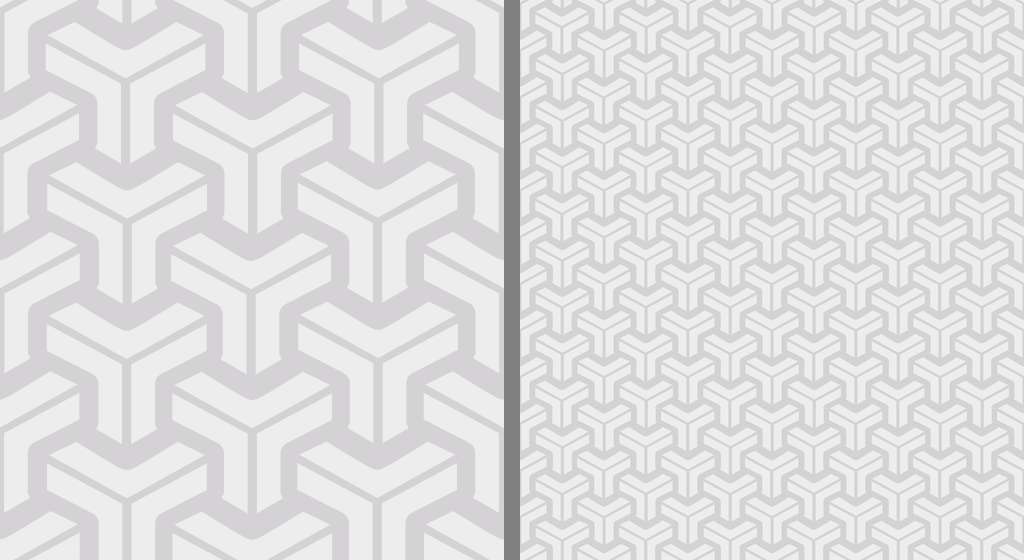
Left: one tile. Right: repeated 3 by 3.
A WebGL 2 fragment shader for this pattern:

```glsl
#version 300 es
precision highp float;
// Draws a seamless lattice of pale three-armed folded bars on a grey ground.

uniform vec2 u_resolution;
out vec4 fragColor;

const vec2 REPEATS = vec2(2.0, 4.0);    // cells across and down, two bars per cell
const vec2 CELL = vec2(517.5, 288.0);   // cell size in design units
const vec2 ORIGIN = vec2(0.0, 0.94);    // lattice phase in cells
const vec2 WOBBLE = vec2(5.0, 4.0);     // hand-placed drift of each bar
const vec3 GROUND = vec3(0.835, 0.824, 0.838);
const vec3 BAR = vec3(0.931, 0.931, 0.931);

vec2 hash22(vec2 p) {
    vec3 h = fract(p.xyx * vec3(0.1031, 0.1030, 0.0973));
    h += dot(h, h.yzx + 33.33);
    return fract((h.xx + h.yz) * h.zy);
}

// Signed distance to the line y = base + slope * x, negative below it
float lineDist(vec2 p, float base, float slope) {
    return (p.y - base - slope * p.x) * inversesqrt(1.0 + slope * slope);
}

float smoothMin(float a, float b, float k) {
    float h = max(k - abs(a - b), 0.0) / k;
    return min(a, b) - 0.25 * h * h * k;
}

// Upper face: a V band with a soft notch and slanted tips
float chevron(vec2 p) {
    vec2 soft = vec2(sqrt(p.x * p.x + 121.0), p.y);
    float top = lineDist(soft, 51.2, 0.62);
    float bottom = -lineDist(p, 0.0, 0.556);
    float tip = lineDist(p, 166.8, -0.486);
    return max(max(top, bottom), tip);
}

// Side face: an arm that bends down into a leg with a flared foot
float sideFace(vec2 p) {
    float flare = 4.0 * (1.0 - smoothstep(-143.0, -133.0, p.y));
    float armUnder = -lineDist(p, -67.0, 0.513);
    float legOuter = p.x - 58.0 - flare;
    float bend = smoothMin(armUnder, legOuter, 14.0);
    float top = lineDist(p, -16.1, 0.537);
    float foot = -lineDist(p, -180.5, 0.58);
    float ends = max(9.5 - p.x, p.x - 164.0);
    return max(max(bend, ends), max(top, foot));
}

float foldedBar(vec2 p) {
    p.x = abs(p.x);
    return min(chevron(p), sideFace(p));
}

// Nearest bar over both interleaved lattices; cell ids wrap at the canvas edge
float barLattice(vec2 p) {
    float d = 1e4;
    for (int lattice = 0; lattice < 2; lattice++) {
        vec2 q = p - 0.5 * float(lattice) * CELL;
        vec2 nearest = floor(q / CELL + 0.5);
        for (int row = -1; row <= 1; row++) {
            vec2 id = nearest + vec2(0.0, float(row));
            vec2 seed = mod(id, REPEATS) + 11.0 * float(lattice) + 3.0;
            vec2 drift = (hash22(seed) - 0.5) * WOBBLE;
            d = min(d, foldedBar(q - id * CELL - drift));
        }
    }
    return d;
}

void main() {
    vec2 canvas = REPEATS * CELL;
    vec2 p = gl_FragCoord.xy / u_resolution * canvas - ORIGIN * CELL;
    float pixel = canvas.y / u_resolution.y;
    float cover = 1.0 - smoothstep(-0.6 * pixel, 0.6 * pixel, barLattice(p));
    fragColor = vec4(mix(GROUND, BAR, cover), 1.0);
}
```
